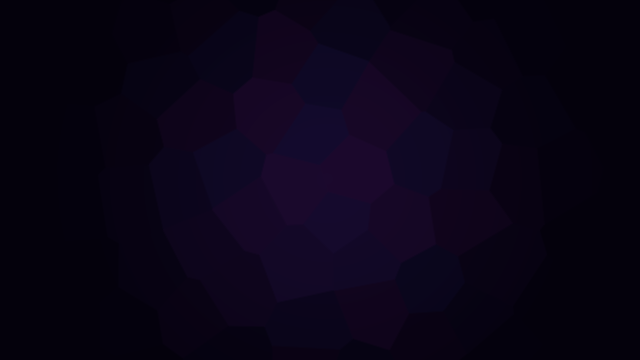
Reproduce this background procedurally as a Shadertoy shader.

```glsl
const float TAU = 6.2831853;
const int RINGS = 6;
const int FIRST_COUNT = 4;          // cells in the innermost ring
const int COUNT_STEP = 5;           // extra cells per ring
const float FIRST_RADIUS = 0.107;   // lengths are in canvas heights
const float RING_SPACING = 0.15;
const float RADIUS_WAVE = 0.03;
const float JITTER = 0.055;
const float GLOW_RADIUS = 0.75;
const float FLATNESS = 0.8;         // 1 = one even shade per cell
const vec2 CENTER_OFFSET = vec2(0.02, 0.003);
const vec3 EDGE_COLOR = vec3(0.014, 0.003, 0.048);
const vec3 CORE_COLOR = vec3(0.094, 0.039, 0.182);
const vec3 WARM_TINT = vec3(0.015, -0.005, -0.005);

vec2 hash2(vec2 p) {
    return fract(sin(vec2(dot(p, vec2(127.1, 311.7)), dot(p, vec2(269.5, 183.3)))) * 437.58);
}

// Positive for reddish cells, negative for bluish ones
float cellWarmth(float ring, float index) {
    return cos(2.75 * index - 2.3 * ring);
}

// Cell centers lie on wavy rings, more scattered further out
vec2 cellSite(float ring, float index, float count, float warmth) {
    float angle = TAU * index / count + 0.3 - 0.12 * ring;
    float radius = FIRST_RADIUS + RING_SPACING * ring - RADIUS_WAVE * warmth;
    vec2 scatter = (hash2(vec2(ring, index)) - 0.5) * JITTER * clamp(ring, 0.15, 1.5);
    return radius * vec2(cos(angle), sin(angle)) + scatter;
}

// Site in xy, warmth in z
vec3 cellColor(vec3 cell, vec2 p) {
    float radius = mix(length(p), length(cell.xy), FLATNESS);
    float glow = 1.0 - smoothstep(0.0, GLOW_RADIUS, radius);
    float tint = 1.0 - smoothstep(0.2, GLOW_RADIUS, radius);
    return mix(EDGE_COLOR, CORE_COLOR, glow) + WARM_TINT * cell.z * tint;
}

void mainImage(out vec4 fragColor, in vec2 fragCoord) {
    vec2 p = (fragCoord - 0.5 * iResolution.xy) / iResolution.y - CENTER_OFFSET;

    // Find the two nearest cells
    vec3 nearest = vec3(0.0);
    vec3 second = vec3(0.0);
    float nearestDist = 1e3;
    float secondDist = 1e3;
    for (int ring = 0; ring < RINGS; ring++) {
        int count = FIRST_COUNT + COUNT_STEP * ring;
        for (int i = 0; i < count; i++) {
            float warmth = cellWarmth(float(ring), float(i));
            vec3 cell = vec3(cellSite(float(ring), float(i), float(count), warmth), warmth);
            vec2 delta = p - cell.xy;
            float dist = dot(delta, delta);
            if (dist < nearestDist) {
                second = nearest;
                secondDist = nearestDist;
                nearest = cell;
                nearestDist = dist;
            } else if (dist < secondDist) {
                second = cell;
                secondDist = dist;
            }
        }
    }

    // Blend across the shared border
    float border = (secondDist - nearestDist) / (2.0 * max(distance(nearest.xy, second.xy), 1e-4));
    float blend = 0.5 - 0.5 * smoothstep(0.0, 1.0 / iResolution.y, border);
    vec3 color = mix(cellColor(nearest, p), cellColor(second, p), blend);

    fragColor = vec4(max(color, 0.0), 1.0);
}
```
